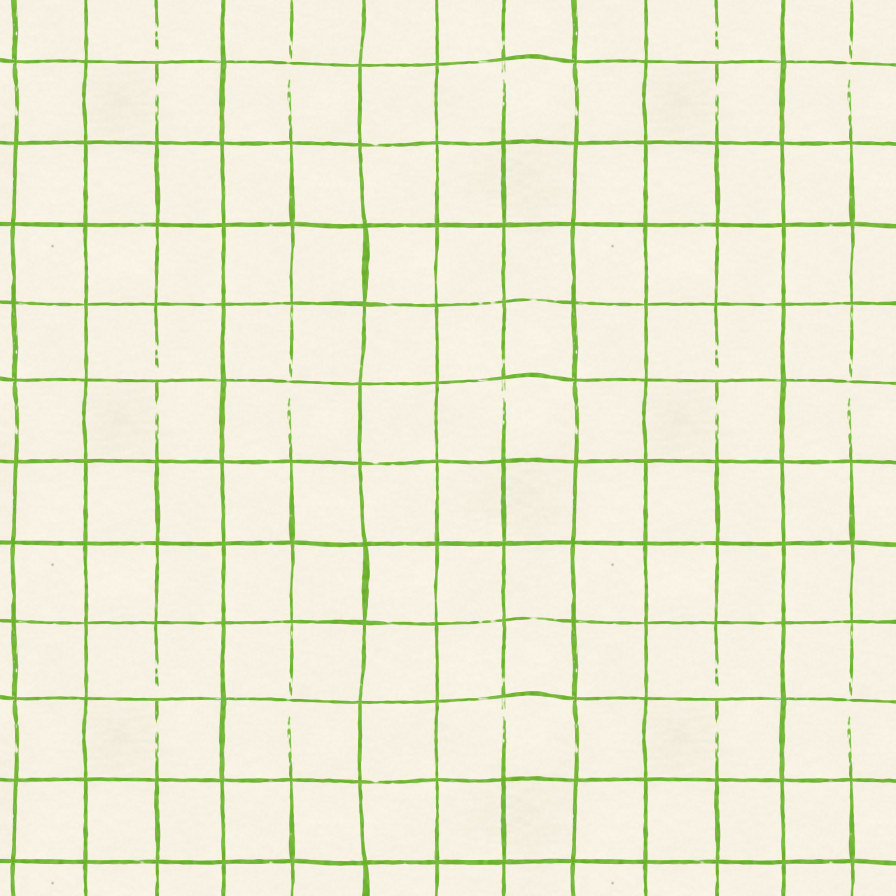
Give the GLSL for this pattern, as a WebGL 1 fragment shader.

```glsl
precision highp float;
// Hand-painted green check on cream paper. Eight upright and four level brush
// strokes form one tile, repeated across the canvas; each stroke has its own
// drift, swelling and dry stretch, broken up by tileable value noise.

uniform vec2 u_resolution;

// Lengths are in design units: the canvas is SPAN units high, y runs down.
const float SPAN = 768.0;
const vec2 TILE = vec2(480.0, 273.0);
const vec2 LINES = vec2(8.0, 4.0);
const vec2 ORIGIN = vec2(12.0, 53.0);
const float WOBBLE = 2.2;
const float ROUGHNESS = 1.3;
const vec3 PAPER = vec3(0.974, 0.956, 0.896);
const vec3 SHADE = vec3(0.030, 0.032, 0.036);
const vec3 INK_DEEP = vec3(0.40, 0.68, 0.16);
const vec3 INK_PALE = vec3(0.53, 0.76, 0.31);

// Upright strokes 0-3 (A) and 4-7 (B).
const vec4 COL_SHIFT_A = vec4(0.5, 1.0, 2.0, -1.0);
const vec4 COL_SHIFT_B = vec4(-2.5, -1.0, 2.0, -0.5);
const vec4 COL_SWAY_A = vec4(-1.2, 0.3, 0.5, 0.2);
const vec4 COL_SWAY_B = vec4(0.8, 2.4, 0.2, 0.2);
const vec4 COL_WIDTH_A = vec4(3.2, 2.8, 2.7, 3.2);
const vec4 COL_WIDTH_B = vec4(2.4, 3.0, 2.5, 2.9);
const vec4 COL_SWELL_A = vec4(1.2, 0.7, 1.4, 1.5);
const vec4 COL_SWELL_B = vec4(2.6, 3.2, 1.2, 1.3);
const vec4 COL_SWELL_AT_A = vec4(290.0, 165.0, 160.0, 75.0);
const vec4 COL_SWELL_AT_B = vec4(175.0, 222.0, 190.0, 145.0);
const vec4 COL_SWELL_LEN_A = vec4(35.0, 40.0, 30.0, 45.0);
const vec4 COL_SWELL_LEN_B = vec4(22.0, 24.0, 20.0, 38.0);
const vec4 COL_DRY_A = vec4(0.25, 0.06, 0.45, 0.0);
const vec4 COL_DRY_B = vec4(0.53, 0.0, 0.10, 0.50);
const vec4 COL_DRY_LEN_A = vec4(90.0, 60.0, 48.0, 40.0);
const vec4 COL_DRY_LEN_B = vec4(62.0, 40.0, 50.0, 26.0);
const float COL_DRY_AT = 64.0;

// Level strokes 0-3.
const vec4 ROW_SHIFT = vec4(0.0, 0.8, 3.4, 2.4);
const vec4 ROW_SAG = vec4(4.0, 2.0, 0.8, 1.0);
const vec4 ROW_LIFT = vec4(5.5, 1.8, 1.0, 3.0);
const vec4 ROW_WIDTH = vec4(2.3, 2.9, 3.6, 2.4);
const vec4 ROW_SWELL = vec4(1.7, 0.5, 0.5, 1.6);
const vec4 ROW_SWELL_AT = vec4(455.0, 455.0, 415.0, 305.0);
const vec4 ROW_DRY = vec4(0.20, 0.12, 0.05, 0.18);

float hash(vec2 p) {
  vec3 a = fract(p.xyx * 0.1031);
  a += dot(a, a.yzx + 33.33);
  return fract((a.x + a.y) * a.z);
}

float lattice(vec2 cell, vec2 period) {
  return hash(floor(mod(cell + 0.5, period)));
}

// Value noise that repeats after "period" cells.
float noise(vec2 p, vec2 period) {
  vec2 i = floor(p), f = fract(p);
  f = f * f * (3.0 - 2.0 * f);
  vec2 e = vec2(1.0, 0.0);
  return mix(mix(lattice(i, period), lattice(i + e.xy, period), f.x),
             mix(lattice(i + e.yx, period), lattice(i + e.xx, period), f.x), f.y);
}

float tileNoise(vec2 q, vec2 cells) { return noise(q / TILE * cells, cells); }

float pick(vec4 a, vec4 b, float i) {
  vec4 lane = vec4(0.0, 1.0, 2.0, 3.0);
  return dot(a, vec4(equal(vec4(i), lane))) + dot(b, vec4(equal(vec4(i), lane + 4.0)));
}

// Soft bump around "centre" on a loop of the given length.
float bump(float x, float centre, float radius, float loopLen) {
  float d = (mod(x - centre + 0.5 * loopLen, loopLen) - 0.5 * loopLen) / radius;
  return exp(-d * d);
}

float blot(vec2 p, vec2 centre, vec2 radius) {
  return bump(p.x, centre.x, radius.x, TILE.x) * bump(p.y, centre.y, radius.y, TILE.y);
}

// Brush coverage: ragged edge, with bristle gaps where the brush runs dry.
float stroke(float d, float width, float dry, vec2 q, vec2 bristle, float soft) {
  float fine = tileNoise(q, bristle);
  float coarse = tileNoise(q + 7.0, floor(bristle * 0.4));
  float halfWidth = 0.5 * width + (0.5 * (fine + coarse) - 0.5) * ROUGHNESS;
  float body = smoothstep(-soft, soft, halfWidth - abs(d));
  return body * smoothstep(dry - 0.12, dry + 0.12, 0.5 * (fine + coarse));
}

float columnInk(vec2 p, vec2 q, float soft) {
  float pitch = TILE.x / LINES.x;
  float n = floor((p.x - ORIGIN.x) / pitch + 0.5);
  float i = floor(mod(n + 0.5, LINES.x));
  float sway = -cos(6.28318 * (p.y - 88.0) / TILE.y);
  float drift = noise(vec2(q.y / TILE.y * 9.0, i), vec2(9.0, 8.0)) - 0.5;
  float x = ORIGIN.x + n * pitch + pick(COL_SHIFT_A, COL_SHIFT_B, i)
          + pick(COL_SWAY_A, COL_SWAY_B, i) * sway + WOBBLE * drift;
  float swell = bump(p.y, pick(COL_SWELL_AT_A, COL_SWELL_AT_B, i),
                     pick(COL_SWELL_LEN_A, COL_SWELL_LEN_B, i), TILE.y);
  float width = pick(COL_WIDTH_A, COL_WIDTH_B, i) + pick(COL_SWELL_A, COL_SWELL_B, i) * swell;
  float dry = pick(COL_DRY_A, COL_DRY_B, i)
            * bump(p.y, COL_DRY_AT, pick(COL_DRY_LEN_A, COL_DRY_LEN_B, i), TILE.y);
  return stroke(p.x - x, width, dry + 0.08, q, vec2(240.0, 68.0), soft);
}

float rowInk(vec2 p, vec2 q, float soft) {
  float pitch = TILE.y / LINES.y;
  float n = floor((p.y - ORIGIN.y) / pitch + 0.5);
  float i = floor(mod(n + 0.5, LINES.y));
  vec4 none = vec4(0.0);
  float drift = noise(vec2(q.x / TILE.x * 12.0, i + 11.0), vec2(12.0, 16.0)) - 0.5;
  float y = ORIGIN.y + n * pitch + pick(ROW_SHIFT, none, i) + WOBBLE * drift
          + pick(ROW_SAG, none, i) * bump(p.x, 330.0, 75.0, TILE.x)
          - pick(ROW_LIFT, none, i) * bump(p.x, 453.0, 26.0, TILE.x);
  float swell = bump(p.x, pick(ROW_SWELL_AT, none, i), 25.0, TILE.x);
  float width = pick(ROW_WIDTH, none, i) + pick(ROW_SWELL, none, i) * swell;
  float dry = pick(ROW_DRY, none, i) * (1.0 - swell);
  return stroke(p.y - y, width, dry + 0.05, q, vec2(96.0, 136.0), soft);
}

vec3 paper(vec2 p, vec2 q) {
  float patches = blot(p, vec2(105.0, 88.0), vec2(30.0)) + blot(p, vec2(448.0, 155.0), vec2(34.0, 40.0));
  float cloud = tileNoise(q, vec2(16.0, 8.0));
  float weave = tileNoise(q, vec2(60.0, 91.0)) - 0.5;
  float grain = tileNoise(q, vec2(240.0, 136.0)) - 0.5;
  float tone = 0.35 * cloud + 0.5 * patches + weave * (0.3 + 0.4 * patches) + 0.45 * grain;
  float speck = blot(p, vec2(45.0, 211.0), vec2(1.1));
  return PAPER - SHADE * (tone + 8.0 * speck);
}

void main() {
  float pixel = SPAN / u_resolution.y;
  vec2 p = vec2(gl_FragCoord.x, u_resolution.y - gl_FragCoord.y) * pixel;
  vec2 q = mod(p - ORIGIN, TILE);
  float soft = max(0.6, 0.75 * pixel);
  float ink = max(columnInk(p, q, soft), rowInk(p, q, soft));
  vec3 green = mix(INK_DEEP, INK_PALE, 0.8 * tileNoise(q, vec2(120.0, 68.0)));
  gl_FragColor = vec4(mix(paper(p, q), green, ink), 1.0);
}
```
